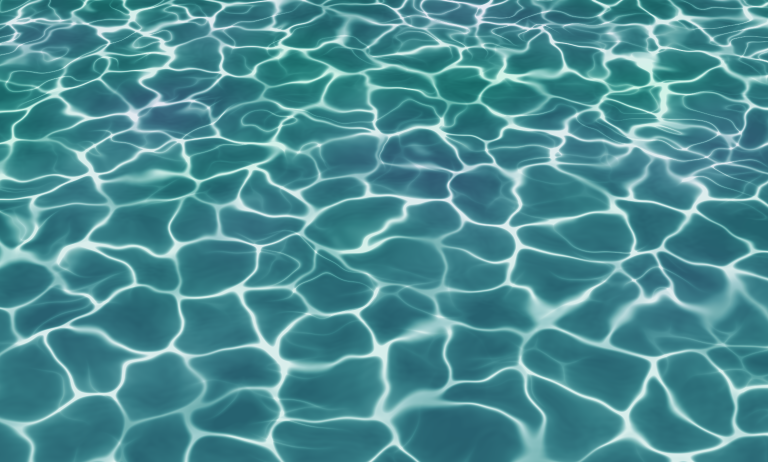
Reproduce this texture procedurally as a Shadertoy shader.

```glsl
// Sunlit pool water: a web of bright caustic lines over teal, seen at a slant.
// A warped, rounded Voronoi net on a tilted plane gives the lines; contours of
// gradient noise give the ripple rings; a colour ramp maps light to water.

const float TILT = 0.42;                  // perspective strength
const vec2  CELLS = vec2(5.3, 7.0);       // net cells per canvas height
const float ROUNDING = 20.0;              // higher = sharper cell corners
const float JITTER = 0.88;
const float LINE_THIN = 0.030;            // half widths, in cells
const float LINE_THICK = 0.085;
const float HALO_WIDTH = 0.12;
const float LINE_LIGHT = 0.66;
const float HALO_LIGHT = 0.34;
const float FAINT_LIGHT = 0.30;
const float RING_LIGHT = 0.62;
const float DEEP_LIGHT = 0.06;
const int   AA = 2;                       // samples per pixel side

const vec3 WATER[6] = vec3[6](
    vec3(0.150, 0.385, 0.440), vec3(0.205, 0.490, 0.525),
    vec3(0.310, 0.600, 0.620), vec3(0.450, 0.700, 0.700),
    vec3(0.610, 0.800, 0.805), vec3(0.850, 0.935, 0.925));

vec2 hash2(vec2 p) {
    vec3 q = fract(p.xyx * vec3(0.1031, 0.1030, 0.0973));
    q += dot(q, q.yzx + 33.33);
    return fract((q.xx + q.yz) * q.zy);
}

float corner(vec2 cell, vec2 offset) {
    return dot(hash2(cell) * 2.0 - 1.0, offset);
}

// Gradient noise, about -0.6 to 0.6
float gradNoise(vec2 p) {
    vec2 i = floor(p), f = p - i;
    vec2 u = f * f * f * (f * (f * 6.0 - 15.0) + 10.0);
    vec2 e = vec2(1.0, 0.0);
    return mix(mix(corner(i, f), corner(i + e, f - e), u.x),
               mix(corner(i + e.yx, f - e.yx), corner(i + e.xx, f - e.xx), u.x), u.y);
}

vec2 noisePair(vec2 p) {
    return vec2(gradNoise(p), gradNoise(p + vec2(37.2, 71.9)));
}

// Distance to the nearest Voronoi border, with rounded cell corners
float borderDistance(vec2 p) {
    vec2 cell = floor(p), f = p - cell, nearest = vec2(0.0);
    float best = 8.0;
    for (int y = -1; y <= 1; y++)
    for (int x = -1; x <= 1; x++) {
        vec2 g = vec2(x, y);
        vec2 toPoint = g + 0.5 + JITTER * (hash2(cell + g) - 0.5) - f;
        float d = dot(toPoint, toPoint);
        if (d < best) { best = d; nearest = toPoint; }
    }
    float sum = 1e-9;
    for (int y = -2; y <= 2; y++)
    for (int x = -2; x <= 2; x++) {
        vec2 g = vec2(x, y);
        vec2 toPoint = g + 0.5 + JITTER * (hash2(cell + g) - 0.5) - f;
        vec2 gap = toPoint - nearest;
        if (dot(gap, gap) > 1e-4)
            sum += exp(-ROUNDING * dot(0.5 * (nearest + toPoint), normalize(gap)));
    }
    return max(-log(sum) / ROUNDING, 0.0);
}

vec3 pool(vec2 uv) {
    // Tilted plane, then bend it
    float depth = uv.y;
    float shrink = 1.0 / (1.0 - TILT * depth);
    vec2 plane = vec2(uv.x - 0.83, uv.y) * shrink * CELLS + 40.0;
    vec2 p = plane + 0.55 * noisePair(plane * 0.75)
           + (0.16 + 0.12 * depth) * noisePair(plane * 2.1 + 9.0);

    // Main net: lines of changing width and strength, with a soft halo
    float d = borderDistance(p);
    float swell = smoothstep(0.08, 0.42, gradNoise(plane * 0.95 + 17.0));
    float width = mix(LINE_THIN, LINE_THICK, swell) * mix(1.0, 1.45, depth);
    float ratio = d / width;
    float band = exp(-ratio * ratio);
    band *= 1.0 - 0.25 * swell * max(1.0 - ratio, 0.0);
    float strength = mix(0.42, 1.0, smoothstep(-0.35, 0.12, gradNoise(plane * 0.7 + 53.0)));
    float halo = exp(-d / HALO_WIDTH) * (0.85 + 0.9 * gradNoise(plane * 1.1 + 81.0));

    // Faint second net inside the cells
    float faint = exp(-borderDistance(p * 1.25 + noisePair(plane * 0.6 + 5.0) + 23.5) / 0.06);
    faint *= smoothstep(-0.08, 0.35, gradNoise(plane * 0.8 + 29.0));

    // Ripple rings, mostly at the distant side
    float ripple = gradNoise(p * vec2(0.75, 0.9) + 61.0);
    float rings = pow(1.0 - abs(sin(ripple * 10.0)), 5.0);
    rings *= smoothstep(0.0, 0.35, gradNoise(plane * 0.5 + 97.0) + 0.4 * (depth - 0.45));

    // Slow and fine shading of the floor
    float shade = 0.24 * gradNoise(plane * 0.55 + 13.0) + 0.14 * gradNoise(p * 1.9 + 3.0)
                + 0.05 * gradNoise(p * vec2(7.0, 9.0));
    float light = DEEP_LIGHT + shade + HALO_LIGHT * halo + LINE_LIGHT * band * strength
                + FAINT_LIGHT * faint + RING_LIGHT * rings;
    light = clamp(light, 0.0, 1.0);

    vec3 color = WATER[0];
    for (int i = 1; i < 6; i++)
        color = mix(color, WATER[i], clamp(light * 5.0 - float(i - 1), 0.0, 1.0));

    // Slate and green tints toward the distant side
    float tint = gradNoise(plane * 0.4 + 45.0);
    color += tint * depth * vec3(0.14, -0.07, 0.07);
    color += vec3(-0.03, 0.0, -0.03) * smoothstep(0.7, 1.0, depth) * (1.0 - light);
    return color;
}

void mainImage(out vec4 fragColor, in vec2 fragCoord) {
    vec3 total = vec3(0.0);
    for (int k = 0; k < AA * AA; k++) {
        vec2 offset = (vec2(k % AA, k / AA) + 0.5) / float(AA) - 0.5;
        total += pool((fragCoord + offset) / iResolution.y);
    }
    fragColor = vec4(clamp(total / float(AA * AA), 0.0, 1.0), 1.0);
}
```
